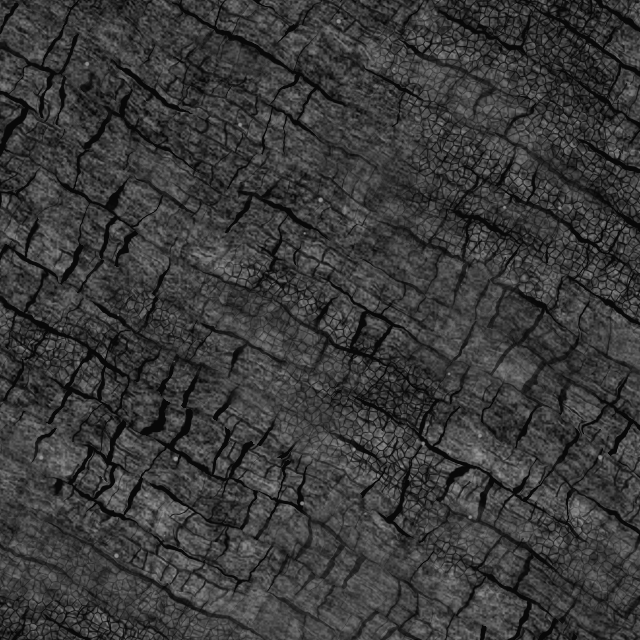
A Shadertoy shader for this texture:

```glsl
// Charred timber: diagonal rows of grain split crosswise into cracked charcoal blocks.

const float GRAIN_ANGLE = -0.53;
const vec2 BLOCK_SCALE = vec2(19.0, 15.0);
const vec2 CHIP_SCALE = vec2(43.0, 33.0);
const vec2 CRAZE_SCALE = vec2(82.0, 72.0);

vec2 hash2(vec2 p) {
    vec3 q = fract(vec3(p.xyx) * vec3(0.1031, 0.1030, 0.0973));
    q += dot(q, q.yzx + 33.33);
    return fract((q.xx + q.yz) * q.zy);
}

float valueNoise(vec2 p) {
    vec2 i = floor(p), f = fract(p);
    f = f * f * (3.0 - 2.0 * f);
    float low = mix(hash2(i).x, hash2(i + vec2(1, 0)).x, f.x);
    float high = mix(hash2(i + vec2(0, 1)).x, hash2(i + vec2(1, 1)).x, f.x);
    return mix(low, high, f.y);
}

float layeredNoise(vec2 p) {
    float sum = 0.0, weight = 0.55;
    for (int i = 0; i < 3; i++) {
        sum += weight * valueNoise(p);
        p = p * 2.07 + 17.3;
        weight *= 0.5;
    }
    return sum / 0.9625;
}

// Bends straight cracks into ragged ones.
vec2 raggedWarp(vec2 p, float frequency, vec2 amount) {
    vec2 q = p * frequency;
    return p + amount * (vec2(layeredNoise(q), layeredNoise(q + 41.7)) - 0.5);
}

// Rows cut by slanted cross cracks.
// x: distance to a cross crack, y: distance to the row edge, z: crack strength, w: block tone.
vec4 rowBlocks(vec2 p) {
    float row = floor(p.y), f = p.y - row;
    float x = p.x + 9.0 * hash2(vec2(row, 4.0)).x;
    float column = floor(x), block = column - 2.0, nearest = 9.0, strength = 0.0;
    for (int i = -1; i <= 2; i++) {
        vec2 rnd = hash2(vec2(column + float(i), row));
        float crack = column + float(i) + 0.65 * (rnd.x - 0.5) + 0.5 * (f - 0.5) * (rnd.y - 0.5);
        block += step(crack, x);
        if (abs(x - crack) < nearest) {
            nearest = abs(x - crack);
            strength = hash2(vec2(column + float(i), row + 50.0)).x;
        }
    }
    return vec4(nearest, min(f, 1.0 - f), strength, hash2(vec2(block, row + 90.0)).y);
}

// Distance between the two closest scattered points: zero on a cell border.
float cellBorder(vec2 p) {
    vec2 home = floor(p);
    float first = 9.0, second = 9.0;
    for (int y = -1; y <= 1; y++)
    for (int x = -1; x <= 1; x++) {
        vec2 cell = home + vec2(x, y);
        float d = length(cell + 0.1 + 0.8 * hash2(cell) - p);
        second = min(second, max(first, d));
        first = min(first, d);
    }
    return second - first;
}

float crackLine(float d, float halfWidth, float blur) {
    return (1.0 - smoothstep(halfWidth - blur, halfWidth + blur, d)) * smoothstep(0.0, blur, halfWidth);
}

// Sparse pale specks of ash.
float ashFlecks(vec2 p, float scale, float blur) {
    vec2 cell = floor(p * scale);
    float d = length(fract(p * scale) - 0.2 - 0.6 * hash2(cell + 3.0)) / scale;
    float radius = 0.0035 * hash2(cell + 9.0).y;
    return step(0.9, hash2(cell + 5.0).x) * (1.0 - smoothstep(radius - blur, radius + blur, d));
}

void mainImage(out vec4 fragColor, in vec2 fragCoord) {
    vec2 uv = fragCoord / iResolution.y;
    float pixel = 1.0 / iResolution.y;
    float c = cos(GRAIN_ANGLE), s = sin(GRAIN_ANGLE);
    vec2 grain = vec2(c * uv.x + s * uv.y, c * uv.y - s * uv.x) + 3.0;
    grain.y += 0.006 * sin(grain.x * 7.0) + 0.004 * sin(grain.x * 15.0 + grain.y * 9.0);

    // Regions: bands along the grain, finely crazed zones, worn zones, open cracks
    float band = layeredNoise(grain * vec2(4.0, 16.0));
    float crazed = smoothstep(0.50, 0.62, layeredNoise(grain * vec2(2.2, 4.5) + 8.0));
    float worn = smoothstep(0.52, 0.70, layeredNoise(grain * vec2(3.5, 11.0) + 31.0));
    float opening = smoothstep(0.30, 0.68, layeredNoise(grain * vec2(7.0, 9.0) + 57.0));
    float rowOpening = smoothstep(0.38, 0.70, layeredNoise(grain * vec2(9.0, 22.0) + 12.0));

    // Three sizes of cracks
    vec2 ragged = raggedWarp(grain, 14.0, vec2(0.040, 0.024));
    ragged = raggedWarp(ragged, 62.0, vec2(0.011, 0.009));
    vec4 block = rowBlocks(ragged * BLOCK_SCALE);
    vec4 chip = rowBlocks(ragged * CHIP_SCALE + 5.0);
    float craze = cellBorder(raggedWarp(grain, 40.0, vec2(0.006)) * CRAZE_SCALE);

    float crossWidth = 0.088 * opening * smoothstep(0.05, 0.8, block.z) * mix(1.0, 0.5, crazed);
    float blockCrack = crackLine(block.x, crossWidth, 0.8 * pixel * BLOCK_SCALE.x);
    float rowCrack = crackLine(block.y, 0.055 * rowOpening, 0.8 * pixel * BLOCK_SCALE.y);
    float chipCrack = crackLine(chip.x, 0.085 * chip.z, pixel * CHIP_SCALE.x);
    float chipRow = crackLine(chip.y, 0.07 * (1.0 - rowOpening), pixel * CHIP_SCALE.y);
    float crazeCrack = crackLine(craze, 0.13, 1.2 * pixel * CRAZE_SCALE.x);
    float chipDepth = smoothstep(0.34, 0.60, layeredNoise(grain * 11.0 + 73.0));

    // Burnt surface: bands, block tone, fibres, grit
    float fibre = valueNoise(ragged * vec2(85.0, 290.0));
    float streak = valueNoise(grain * vec2(24.0, 130.0));
    float grit = valueNoise(uv * 310.0 + 19.0);
    float tone = 0.272 + 0.19 * (band - 0.5) + 0.07 * (block.w - 0.5) + 0.07 * (chip.w - 0.5);
    float texture1 = 0.22 * (fibre - 0.5) + 0.21 * (grit - 0.5) + 0.10 * (streak - 0.5);
    tone += mix(1.0, 0.65, worn) * texture1;
    tone *= mix(0.80, 1.04, smoothstep(0.0, 0.16, min(block.x, block.y)));

    // Open the cracks, then dust with ash
    float depth = mix(1.0, 0.5, worn);
    tone *= 1.0 - 0.90 * depth * max(blockCrack, rowCrack);
    tone *= 1.0 - 0.75 * depth * chipDepth * max(chipCrack, 0.8 * chipRow);
    tone *= 1.0 - 0.75 * depth * crazeCrack * mix(0.06, 1.0, crazed);
    tone = mix(tone, 0.65, 0.8 * ashFlecks(grain, 16.0, pixel));

    fragColor = vec4(vec3(clamp(tone, 0.03, 1.0)), 1.0);
}
```
